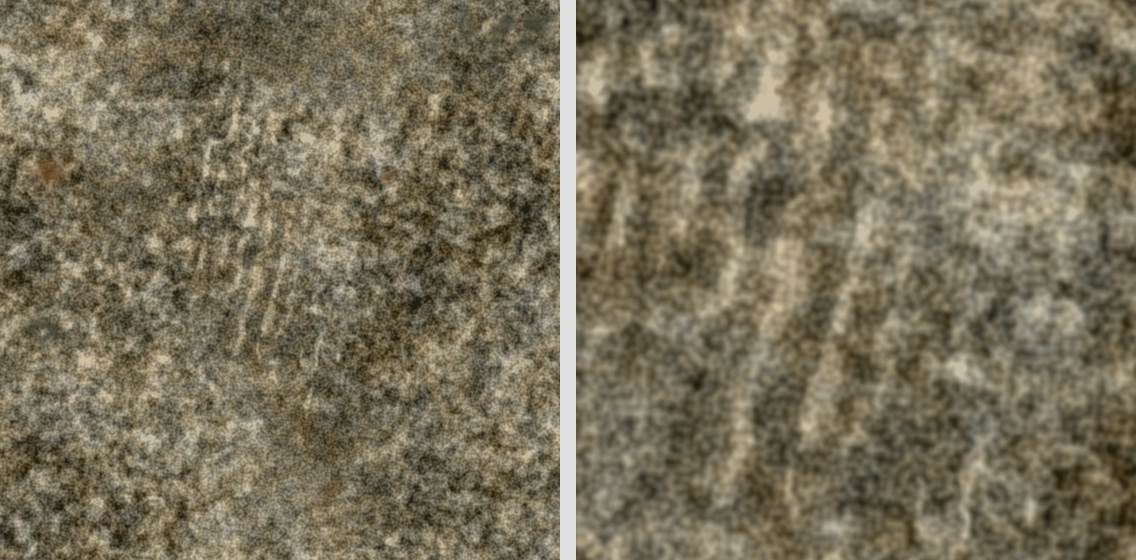
Left: the whole. Right: its middle third, enlarged.
A three.js fragment shader for this texture:

```glsl
varying vec2 vUv;

// Stone colours
const vec3 SHADOW = vec3(0.285, 0.258, 0.178);
const vec3 PALE = vec3(0.69, 0.65, 0.55);
const vec3 RUST = vec3(0.46, 0.27, 0.10);
const vec3 ALGAE = vec3(0.20, 0.22, 0.17);
const vec3 OCHRE_SHIFT = vec3(0.07, 0.01, -0.07);

// Tone amounts, from SHADOW at 0 to PALE at 1
const float BASE_TONE = 0.41;
const float CLOUD_AMOUNT = 0.40;
const float BLOTCH_AMOUNT = 0.42;
const float MOTTLE_AMOUNT = 0.62;
const float SPECK_AMOUNT = 0.55;
const float GRAIN_AMOUNT = 0.52;
const float FLAKE_AMOUNT = 0.32;
const float FILM_DARKENING = 0.20;
const float SCRATCH_AMOUNT = 0.52;

// Scratch layout
const int SCRATCH_COUNT = 9;
const vec2 SCRATCH_DIR = vec2(0.2169, 0.9762);
const float SCRATCH_SPACING = 0.035;
const float SCRATCH_WIDTH = 0.0095;

float hash(vec2 p) {
  vec3 q = fract(vec3(p.xyx) * vec3(0.1031, 0.1030, 0.0973));
  q += dot(q, q.yzx + 33.33);
  return fract((q.x + q.y) * q.z);
}

float cornerSlope(vec2 cell, vec2 offset) {
  float angle = 6.2832 * hash(cell + 57.0);
  return dot(vec2(cos(angle), sin(angle)), offset);
}

float gradientNoise(vec2 p) {
  vec2 i = floor(p), f = fract(p);
  vec2 u = f * f * f * (f * (f * 6.0 - 15.0) + 10.0);
  vec2 e = vec2(1.0, 0.0);
  float low = mix(cornerSlope(i, f), cornerSlope(i + e, f - e), u.x);
  float high = mix(cornerSlope(i + e.yx, f - e.yx), cornerSlope(i + e.xx, f - e.xx), u.x);
  return mix(low, high, u.y);
}

// Each layer is turned and shifted so the noise lattices never line up
float layer(vec2 p, float scale) {
  float a = scale * 0.37;
  return gradientNoise(mat2(cos(a), sin(a), -sin(a), cos(a)) * p * scale + scale + 20.0);
}

float softSpot(vec2 p, vec2 centre, vec2 size) {
  vec2 d = (p - centre) / size;
  return exp(-dot(d, d));
}

// Broken, nearly parallel scrapes, shorter and lower toward the right
float scratches(vec2 p) {
  float along = dot(p, SCRATCH_DIR);
  float across = dot(p, vec2(SCRATCH_DIR.y, -SCRATCH_DIR.x));
  across += 0.012 * layer(p, 13.0) + 0.007 * layer(p, 48.0);
  float wear = gradientNoise(vec2(across * 45.0, along * 16.0) + 9.0) + 0.6 * layer(p, 55.0);
  float sum = 0.0;
  for (int i = 0; i < SCRATCH_COUNT; i++) {
    float n = float(i);
    float jitter = hash(vec2(n, 4.0)) - 0.5;
    float centre = 0.79 - 0.04 * n + 0.12 * jitter;
    float halfLength = mix(0.27, 0.10, n / float(SCRATCH_COUNT - 1));
    float d = across - 0.20 - SCRATCH_SPACING * (n + 0.6 * jitter);
    float width = SCRATCH_WIDTH * mix(0.7, 1.2, hash(vec2(n, 8.0)));
    float ends = 1.0 - smoothstep(halfLength * 0.65, halfLength, abs(along - centre));
    sum += ends * (1.0 - smoothstep(width * 0.25, width * 1.25, abs(d)));
  }
  return min(sum, 1.0) * smoothstep(-0.30, 0.22, wear);
}

void main() {
  vec2 p = vUv;
  vec2 warped = p + 0.05 * vec2(layer(p, 7.0), layer(p, 8.3)) + 0.008 * layer(p, 41.0);

  // Smooth dark film and rougher pale areas
  float film = softSpot(warped, vec2(0.54, 0.91), vec2(0.30, 0.11))
    + softSpot(warped, vec2(0.56, 0.15), vec2(0.14, 0.13))
    + softSpot(warped, vec2(0.46, 0.42), vec2(0.10, 0.12))
    + 0.7 * softSpot(warped, vec2(0.25, 0.66), vec2(0.13, 0.07));
  film = min(film, 1.0);
  float pale = softSpot(warped, vec2(0.12, 0.82), vec2(0.15, 0.11));
  float chips = softSpot(warped, vec2(0.50, 0.77), vec2(0.12, 0.045));
  float roughness = mix(1.1, 0.45, film) + 0.5 * chips;

  // Tone, from broad clouds down to fine grain
  float tone = BASE_TONE - FILM_DARKENING * film + 0.20 * pale + 0.12 * chips;
  tone += CLOUD_AMOUNT * (layer(p, 3.1) + 0.6 * layer(p, 6.7));
  float texture = BLOTCH_AMOUNT * layer(warped, 15.0) + MOTTLE_AMOUNT * layer(p, 35.0)
    + SPECK_AMOUNT * layer(p, 73.0);
  float flakes = smoothstep(0.06, 0.42, layer(warped, 27.0) + 0.35 * layer(p, 62.0));
  tone += roughness * (texture + FLAKE_AMOUNT * flakes);
  tone += SCRATCH_AMOUNT * scratches(p);

  // Faint shallow striations near the lower edge
  float striation = gradientNoise(vec2(p.x * 6.0, (p.y - 0.14 * p.x) * 65.0) + 31.0);
  tone += 0.35 * striation * softSpot(p, vec2(0.66, 0.07), vec2(0.26, 0.07));
  tone += GRAIN_AMOUNT * (layer(p, 187.0) + 0.4 * layer(p, 120.0));

  // Colour, with ochre drift and small stains
  vec3 colour = mix(SHADOW, PALE, clamp(tone, -0.35, 1.25));
  colour += OCHRE_SHIFT * (0.5 * layer(p, 9.0) + 0.5 * layer(p, 31.0) + 0.35 * layer(p, 110.0));
  float rust = softSpot(warped, vec2(0.08, 0.69), vec2(0.025, 0.03))
    + softSpot(warped, vec2(0.70, 0.685), vec2(0.016, 0.011))
    + 0.6 * softSpot(warped, vec2(0.60, 0.13), vec2(0.018, 0.018));
  float algae = softSpot(warped, vec2(0.92, 0.95), vec2(0.10, 0.04))
    + 0.7 * softSpot(warped, vec2(0.07, 0.41), vec2(0.045, 0.035));
  colour = mix(colour, RUST, 0.6 * min(rust, 1.0));
  colour = mix(colour, ALGAE, min(algae, 1.0) * smoothstep(-0.3, 0.3, layer(p, 29.0)) * 0.85);
  gl_FragColor = vec4(colour, 1.0);
}
```
